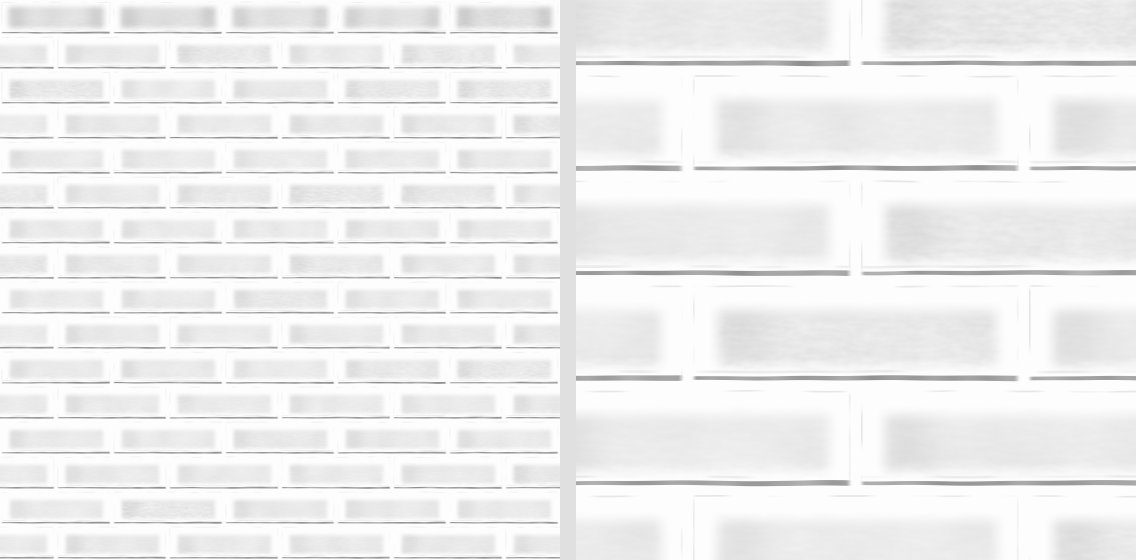
Left: the whole. Right: its middle third, enlarged.
Give the GLSL for this texture, as a WebGL 2 fragment shader.

```glsl
#version 300 es
precision highp float;
// White painted brick wall in running bond: five bricks across, sixteen courses.
// Each brick has a soft grey face, a dark lower edge and faint broken outlines;
// gradient noise adds brush grain, and hashes vary the bricks.
uniform vec2 u_resolution;
out vec4 fragColor;

float hash(vec2 p) {
  vec3 q = fract(vec3(p.xyx) * 0.1031);
  q += dot(q, q.yzx + 33.33);
  return fract((q.x + q.y) * q.z);
}

vec2 gradient(vec2 cell) {
  float angle = 6.2832 * hash(cell);
  return vec2(cos(angle), sin(angle));
}

float noise(vec2 p) {
  vec2 i = floor(p), f = fract(p);
  vec2 u = f * f * f * (f * (f * 6.0 - 15.0) + 10.0);
  vec2 e = vec2(1.0, 0.0);
  float low = mix(dot(gradient(i), f), dot(gradient(i + e), f - e), u.x);
  float high = mix(dot(gradient(i + e.yx), f - e.yx), dot(gradient(i + 1.0), f - 1.0), u.x);
  return mix(low, high, u.y);
}

// Soft box mask, 1 inside and 0 outside
float softBox(vec2 p, vec2 halfSize, float blur) {
  vec2 edge = smoothstep(-blur, blur, halfSize - abs(p));
  return edge.x * edge.y;
}

// Antialiased stroke around a zero distance
float stroke(float d, float halfWidth, float pixel) {
  return clamp(0.5 + (halfWidth - abs(d)) / pixel, 0.0, 1.0);
}

void main() {
  // One unit is the height of a course; a brick is 3.2 units long
  vec2 wall = gl_FragCoord.xy / u_resolution * 16.0;
  float pixel = 16.0 / min(u_resolution.x, u_resolution.y);
  float course = floor(wall.y);
  float shifted = 1.0 - mod(course, 2.0);
  float along = wall.x / 3.2 - 0.5 * shifted;
  vec2 brick = vec2(floor(along), course);
  vec2 p = vec2(fract(along) * 3.2, fract(wall.y));
  float top = step(14.5, course);
  float variation = hash(brick + 7.0);

  // Brush grain, rougher on a few bricks
  float grain = noise(wall * vec2(5.0, 17.0)) + 0.6 * noise(wall * vec2(13.0, 31.0) + 40.0);
  float cloud = noise(wall * vec2(1.6, 2.3) + 11.0);
  float rough = 0.012 + 0.022 * smoothstep(0.7, 1.0, variation);

  // Blurred face, darkest near the left end; the top course is larger and darker
  vec2 center = vec2(1.61, mix(0.45, 0.5, top));
  vec2 wobble = 0.02 * vec2(cloud, grain);
  float face = softBox(p - center + wobble, vec2(1.34, 0.265) + 0.04 * top, 0.1 + 0.04 * top);
  float leftBlot = exp(-pow((p.x - 0.48) / 0.3, 2.0));
  float middleBlot = exp(-pow((p.x - 1.45) / 0.35, 2.0));
  float rightBlot = exp(-pow((p.x - 2.75) / 0.25, 2.0));
  float shade = 0.07 + 0.045 * leftBlot + 0.012 * middleBlot + 0.015 * rightBlot * (1.0 + 2.0 * top);
  shade *= (0.92 + 0.16 * variation) * (1.0 + 0.55 * top);
  float tone = 0.993 - face * (shade + rough * grain + 0.02 * cloud);

  // Dark lower edge with a paler echo above it
  float span = smoothstep(0.03, 0.09, p.x) * (1.0 - smoothstep(3.1, 3.17, p.x));
  float waver = 0.012 * noise(vec2(wall.x * 1.5, course * 5.3));
  float lower = stroke(p.y - 0.065 - waver, 0.017 + 0.003 * p.x, pixel);
  tone -= span * lower * (0.36 + 0.15 * noise(vec2(wall.x * 3.0, course * 3.7)));
  float echo = stroke(p.y - 0.125 - waver, 0.012, pixel);
  tone -= span * echo * 0.06 * smoothstep(-0.2, 0.3, noise(vec2(wall.x * 2.0, course + 0.4)));

  // Faint broken lines along the top and both ends
  float brokenX = smoothstep(-0.1, 0.3, noise(vec2(wall.x * 2.2, course * 2.3 + 0.5)));
  tone -= span * stroke(p.y - 0.94 + waver, 0.008, pixel) * 0.09 * brokenX;
  float brokenY = smoothstep(-0.15, 0.3, noise(vec2(brick.x * 3.7 + 0.5, wall.y * 2.5)));
  float ends = stroke(p.x - 0.055, 0.008, pixel) + 0.7 * stroke(p.x - 3.14, 0.008, pixel);
  float endSpan = smoothstep(0.05, 0.12, p.y) * (1.0 - smoothstep(0.88, 0.95, p.y));
  tone -= ends * endSpan * 0.09 * brokenY;

  fragColor = vec4(vec3(clamp(tone, 0.0, 1.0)), 1.0);
}
```
